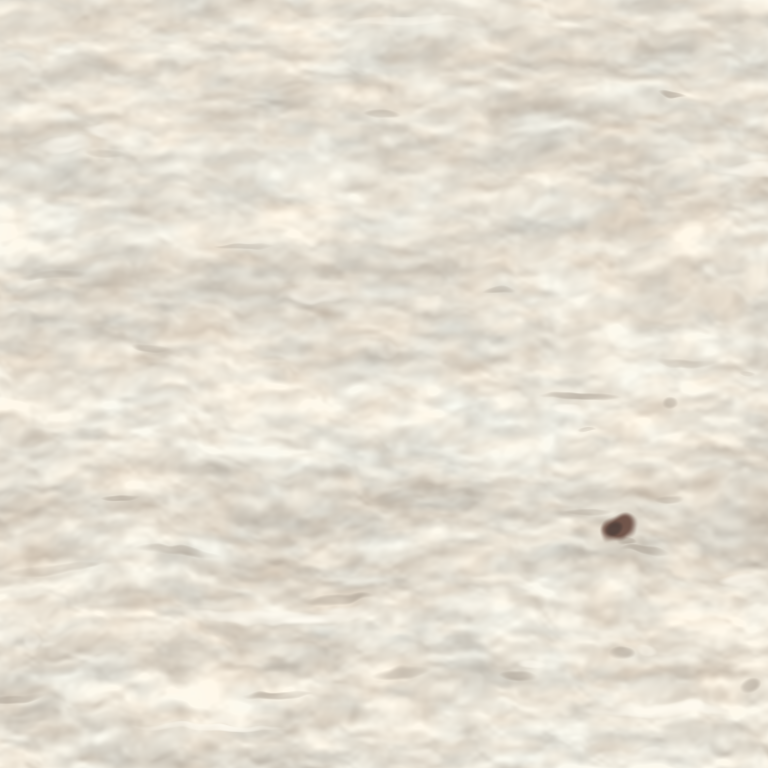
Reproduce this texture procedurally as a three.js fragment shader.

```glsl
// Draws pale weathered travertine with fine horizontal grain, soft streaks and a brown speck.
varying vec2 vUv;

const vec3 SHADE = vec3(0.81, 0.78, 0.73);
const vec3 LIGHT = vec3(0.96, 0.94, 0.89);
const vec3 VEIN = vec3(0.67, 0.63, 0.58);
const vec3 CHALK = vec3(0.995, 0.98, 0.94);
const vec3 SPECK = vec3(0.40, 0.28, 0.24);
const vec3 SPECK_CORE = vec3(0.27, 0.20, 0.18);
const vec3 WARM_SHIFT = vec3(0.020, -0.004, -0.022);
const float MEAN_TONE = 0.645;
const float CONTRAST = 2.5;
const int VEINS = 26;
const int CHALKS = 20;

float hash(vec2 p) {
  return fract(sin(dot(p, vec2(127.1, 311.7))) * 43758.5453);
}

vec2 hash2(vec2 p) {
  return vec2(hash(p), hash(p + 19.7));
}

// Smooth value noise, centred on zero
float noise(vec2 p) {
  vec2 cell = floor(p);
  vec2 f = fract(p);
  f = f * f * (3.0 - 2.0 * f);
  float low = mix(hash(cell), hash(cell + vec2(1.0, 0.0)), f.x);
  float high = mix(hash(cell + vec2(0.0, 1.0)), hash(cell + 1.0), f.x);
  return mix(low, high, f.y) - 0.5;
}

// Bends the horizontal layers so that the grain wavers
vec2 waver(vec2 p) {
  float slow = noise(p * vec2(5.0, 7.0) + 3.1);
  float quick = noise(p * vec2(24.0, 30.0) + 8.4);
  float tiny = noise(p * vec2(60.0, 60.0) + 5.7);
  return p + vec2(0.012 * quick, 0.022 * slow + 0.010 * quick + 0.004 * tiny);
}

// Layered tone from broad beds down to fine grain
float stoneTone(vec2 p) {
  float beds = noise(p * vec2(2.2, 8.0) + 11.3);
  float layers = noise(p * vec2(6.0, 34.0) + 27.9);
  float grain = noise(p * vec2(21.0, 72.0) + 41.2);
  float flecks = noise(p * vec2(48.0, 95.0) + 63.8);
  float dust = noise(p * vec2(105.0, 150.0) + 87.5);
  return 0.27 * beds + 0.27 * layers + 0.32 * grain + 0.24 * flecks + 0.10 * dust;
}

// Soft lens with tapered ends
float lens(vec2 d, vec2 halfSize) {
  vec2 q = d / halfSize;
  return 1.0 - smoothstep(0.15, 1.1, dot(q, q));
}

// One randomly placed streak, more often short than long
float streak(vec2 p, float id, float seed, vec2 minSize, vec2 maxSize) {
  vec2 key = vec2(id, seed);
  vec2 centre = hash2(key);
  centre.y = pow(centre.y, 1.4);
  vec2 size = hash2(key + 5.3);
  size.x *= size.x;
  float strength = mix(0.3, 0.9, hash(key + 9.1));
  return strength * lens(p - centre, mix(minSize, maxSize, size));
}

// Brown mineral grain with a dark core and an uneven rim
vec3 addSpeck(vec3 colour, vec2 p, vec2 centre, float radius) {
  vec2 d = p - centre;
  d.y -= 0.25 * d.x;
  float rim = length(d * vec2(0.9, 1.2)) + 0.35 * radius * noise(p * 70.0);
  float body = 1.0 - smoothstep(0.65 * radius, 1.15 * radius, rim);
  float core = lens(d - radius * vec2(-0.35, 0.05), vec2(0.6, 0.5) * radius);
  return mix(colour, mix(SPECK, SPECK_CORE, core), 0.9 * body);
}

void main() {
  vec2 p = waver(vUv);

  // Stone body, calmer toward the top
  float strength = CONTRAST * mix(1.12, 0.85, vUv.y);
  float tone = clamp(MEAN_TONE + strength * stoneTone(p), -0.3, 1.22);
  vec3 colour = mix(SHADE, LIGHT, tone);
  float warmth = noise(p * vec2(9.0, 20.0) + 52.6) + noise(p * vec2(30.0, 60.0) + 71.4);
  colour += WARM_SHIFT * warmth;

  // Scattered chalky and shadowed streaks
  float chalk = 0.0;
  for (int i = 0; i < CHALKS; i++) {
    chalk = max(chalk, streak(p, float(i), 2.7, vec2(0.015, 0.005), vec2(0.14, 0.014)));
  }
  float vein = 0.0;
  for (int i = 0; i < VEINS; i++) {
    vein = max(vein, streak(p, float(i), 6.2, vec2(0.012, 0.004), vec2(0.075, 0.009)));
  }
  float breakup = 0.8 + 0.8 * noise(p * vec2(35.0, 80.0) + 15.6);
  colour = mix(colour, CHALK, clamp(chalk * breakup, 0.0, 1.0));
  colour = mix(colour, VEIN, clamp(0.8 * vein * breakup, 0.0, 1.0));

  // Mineral grain
  colour = addSpeck(colour, vUv, vec2(0.807, 0.312), 0.021);
  gl_FragColor = vec4(clamp(colour, 0.0, 1.0), 1.0);
}
```
